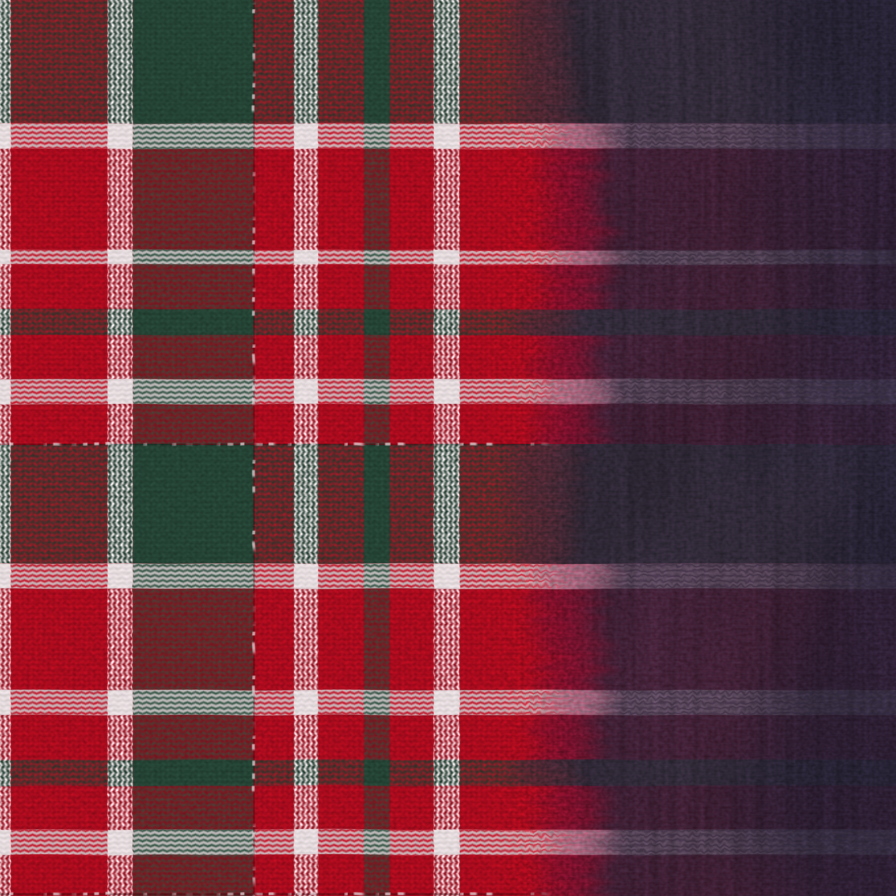
This texture is drawn by a Shadertoy shader. Its source:

```glsl
// Woven red, green and white plaid with stitched seams, its right half soaked in dark plum dye.

const float TAU = 6.2831853;
const vec3 RED = vec3(0.70, 0.045, 0.12);
const vec3 GREEN = vec3(0.15, 0.28, 0.22);
const vec3 WHITE = vec3(0.95, 0.91, 0.92);
const vec3 DYED_RED = vec3(0.32, 0.12, 0.22);
const vec3 DYED_GREEN = vec3(0.21, 0.20, 0.25);
const vec3 DYED_WHITE = vec3(0.46, 0.37, 0.46);
const vec3 DYED_WARP = vec3(0.19, 0.14, 0.21);
const vec3 NAVY = vec3(0.14, 0.13, 0.22);

vec2 hashGradient(vec2 cell) {
    vec3 p = fract(cell.xyx * vec3(0.1031, 0.1030, 0.0973));
    p += dot(p, p.yzx + 33.33);
    float angle = TAU * fract((p.x + p.y) * p.z);
    return vec2(cos(angle), sin(angle));
}

// Gradient noise, roughly -0.7 to 0.7
float noise(vec2 p) {
    vec2 i = floor(p), f = p - i;
    vec2 u = f * f * f * (f * (f * 6.0 - 15.0) + 10.0);
    vec2 e = vec2(0.0, 1.0);
    float a = dot(hashGradient(i), f);
    float b = dot(hashGradient(i + e.yx), f - e.yx);
    float c = dot(hashGradient(i + e.xy), f - e.xy);
    float d = dot(hashGradient(i + e.yy), f - e.yy);
    return mix(mix(a, b, u.x), mix(c, d, u.x), u.y);
}

float band(float x, float start, float end, float soft) {
    return smoothstep(start - soft, start + soft, x) * (1.0 - smoothstep(end - soft, end + soft, x));
}

// Stripe weights: x = green, y = white, the rest is red
vec2 warpStripes(float x, float soft) {
    float green = band(x, 0.148, 0.283, soft) + band(x, 0.406, 0.435, soft);
    float white = band(x, -0.1, 0.012, soft) + band(x, 0.120, 0.148, soft)
                + band(x, 0.328, 0.355, soft) + band(x, 0.484, 0.513, soft);
    return vec2(green, white);
}

vec2 weftStripes(float y, float soft) {
    // The upper repeat skips part of its middle white stripe
    float local = y < 0.496 ? y - 0.005 + 0.012 * step(0.288, y) : y - 0.496;
    float green = band(local, -0.1, 0.133, soft) + band(local, 0.352, 0.381, soft);
    float white = band(local, 0.133, 0.161, soft) + band(local, 0.274, 0.302, soft)
                + band(local, 0.430, 0.458, soft);
    return vec2(green, white);
}

vec3 threadColor(vec2 weight, vec3 red, vec3 green, vec3 white) {
    return mix(mix(red, green, weight.x), white, weight.y);
}

// Zigzag ridges running along p.x, one per unit of p.y; bend is their height
float ridges(vec2 p, float bend) {
    return sin(TAU * (p.y + bend * abs(fract(p.x) - 0.5)));
}

// Broken running stitch; dist is measured across the seam
float stitch(float dist, float along, float soft) {
    float wander = noise(vec2(along * 37.0, 4.7));
    float dash = smoothstep(0.0, 0.2, abs(fract(along * 62.0 + wander) - 0.5) - 0.2);
    float line = 1.0 - smoothstep(0.0004, 0.0006 + 2.0 * soft, abs(dist + 0.002 * wander));
    return line * dash * smoothstep(-0.3, 0.2, wander);
}

void mainImage(out vec4 fragColor, in vec2 fragCoord) {
    vec2 p = fragCoord / iResolution.xy;
    p.y = 1.0 - p.y; // measured downwards
    float pixel = 1.0 / iResolution.y;
    float soft = 0.6 * pixel + 0.0004;

    vec2 warp = warpStripes(p.x + 0.0012 * noise(p * vec2(9.0, 170.0)), soft);
    vec2 weft = weftStripes(p.y + 0.0015 * noise(p * vec2(12.0, 5.0)), soft);

    // Dye front: nearly straight, blurred, reaching further left on green
    float ragged = 0.014 * noise(p * vec2(14.0, 110.0)) + 0.02 * noise(p * vec2(4.0, 9.0));
    float front = 0.638 - 0.03 * weft.x + 0.012 * weft.y;
    float dye = smoothstep(front - 0.06, front + 0.055, p.x + ragged);
    float rough = smoothstep(0.53, 0.63, p.x);

    // White weft shows rows, white warp shows columns, the ground mixes both
    float fuzz = rough * noise(p * vec2(170.0, 150.0));
    float rows = ridges(vec2(p.x * 110.0, p.y * 176.0 + 0.6 * fuzz), 0.6);
    float columns = ridges(vec2(p.y * 120.0, p.x * 176.0 + 0.4 * fuzz), 0.8);
    float wave = mix(0.6 * rows + 0.4 * columns, rows, weft.y);
    wave = mix(wave, 0.8 * columns + 0.3 * rows, warp.y * (1.0 - weft.y));
    float contrast = mix(0.24, 0.36, max(weft.y, warp.y)) * (1.0 - 0.3 * rough);
    float fibre = noise(p * vec2(210.0, 190.0)) + 0.5 * noise(p * vec2(90.0, 420.0));
    float warpOver = clamp(0.48 + contrast * wave + 0.16 * fibre, 0.0, 1.0);

    // Interlaced threads, clean and dyed
    vec3 clean = mix(threadColor(weft, RED, GREEN, WHITE),
                     threadColor(warp, RED, GREEN, WHITE), warpOver);
    vec3 dyed = mix(threadColor(weft, DYED_RED, DYED_GREEN, DYED_WHITE), DYED_WARP, warpOver);
    dyed = mix(dyed, NAVY, 0.55 * smoothstep(0.8, 1.0, p.x + 0.1 * noise(p * 5.0)));
    dyed *= 1.0 + 0.2 * noise(p * vec2(110.0, 5.0)) + 0.15 * noise(p * 6.0);
    vec3 color = mix(clean, dyed, dye);

    // Bleeding magenta along the dye front
    vec3 bleed = threadColor(weft, vec3(0.54, 0.05, 0.19), vec3(0.33, 0.16, 0.22), vec3(0.76, 0.46, 0.58));
    color = mix(color, bleed, 2.2 * dye * (1.0 - dye));

    // Yarn relief and fibre variation
    float relief = 0.08 * wave + (0.13 + 0.12 * rough) * fibre;
    color *= 0.94 + relief * (1.0 - 0.6 * warp.y * weft.y);

    // Seams between the joined cloth pieces
    float across = mod(p.y - 0.245, 0.502) - 0.251;
    float dryCloth = 1.0 - smoothstep(0.55, 0.64, p.x);
    float fold = max(band(p.x, 0.2825, 0.2845, soft), dryCloth * band(across, -0.001, 0.001, soft));
    float thread = max(stitch(p.x - 0.2835, p.y, soft), dryCloth * stitch(across, p.x, soft));
    color = mix(color * (1.0 - 0.3 * fold), WHITE, 0.7 * thread);

    fragColor = vec4(clamp(color, 0.0, 1.0), 1.0);
}
```
